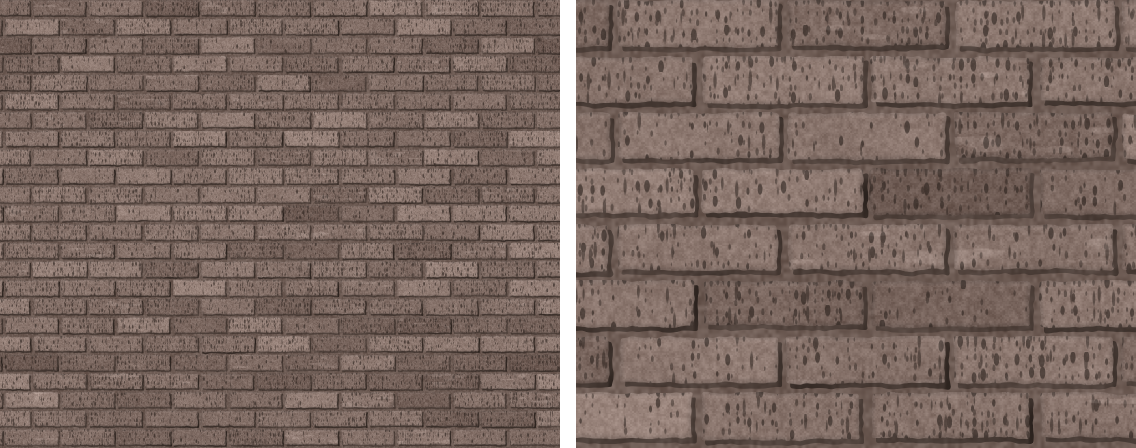
Left: the whole. Right: its middle third, enlarged.
Reproduce this texture procedurally as a Shadertoy shader.

```glsl
// Weathered grey-brown brick wall in running bond with pitted faces and recessed joints.
#define COLUMNS 10.0
#define COURSES 24.0
#define BRICK_LENGTH 3.0           // in course heights
#define BED_JOINT 0.17             // horizontal mortar, in course heights
#define HEAD_JOINT 0.10            // vertical mortar, in course heights
#define SHADOW_OFFSET vec2(0.075, -0.085)
#define PIT_DENSITY 0.30
#define BRICK_DARK vec3(0.445, 0.370, 0.340)
#define BRICK_LIGHT vec3(0.595, 0.512, 0.478)
#define MORTAR vec3(0.430, 0.360, 0.330)
#define SHADOW vec3(0.165, 0.130, 0.112)

float hash(vec2 p) {
    vec3 q = fract(p.xyx * vec3(0.1031, 0.1030, 0.0973));
    q += dot(q, q.yzx + 33.33);
    return fract((q.x + q.y) * q.z);
}

float noise(vec2 p) {
    vec2 i = floor(p), f = fract(p);
    f = f * f * (3.0 - 2.0 * f);
    return mix(mix(hash(i), hash(i + vec2(1, 0)), f.x),
               mix(hash(i + vec2(0, 1)), hash(i + vec2(1, 1)), f.x), f.y);
}

float fbm(vec2 p) {
    float sum = 0.0, gain = 0.5;
    for (int i = 0; i < 4; i++) {
        sum += gain * noise(p);
        p = p * 2.03 + 17.0;
        gain *= 0.5;
    }
    return sum;
}

float boxDistance(vec2 p, vec2 halfSize, float radius) {
    vec2 q = abs(p) - halfSize + radius;
    return length(max(q, 0.0)) + min(max(q.x, q.y), 0.0) - radius;
}

// Coverage of a shape from its signed distance
float cover(float d, float pixel) {
    return clamp(0.5 - d / pixel, 0.0, 1.0);
}

// Scattered pits, slightly taller than wide, one candidate per grid cell
float pits(vec2 p, vec2 grid, float density, float pixel) {
    vec2 g = p * grid, id = floor(g);
    vec2 centre = 0.3 + 0.4 * vec2(hash(id + 3.1), hash(id + 8.7));
    float size = 0.12 + 0.2 * hash(id + 5.3);
    vec2 q = (fract(g) - centre) / vec2(0.8, 1.3);
    float d = (length(q) - size) / grid.x;
    return step(hash(id + 1.9), density) * cover(d, pixel);
}

void mainImage(out vec4 fragColor, in vec2 fragCoord) {
    // One unit is one course height
    vec2 p = fragCoord / iResolution.xy * vec2(COLUMNS * BRICK_LENGTH, COURSES);
    float pixel = COURSES / iResolution.y;

    // Running bond: every other course slides by half a brick
    float course = floor(p.y);
    float slide = 0.24 + 0.5 * BRICK_LENGTH * mod(course, 2.0);
    float x = (p.x - slide) / BRICK_LENGTH;
    vec2 id = vec2(mod(floor(x), COLUMNS), course);
    vec2 local = vec2(fract(x) * BRICK_LENGTH, fract(p.y));

    // Brick outline; the joints lie along its right and lower sides
    float left = 0.06 * hash(id + 11.0);
    float right = BRICK_LENGTH - HEAD_JOINT - 0.08 * hash(id + 23.0);
    float low = BED_JOINT + 0.05 * (hash(id + 31.0) - 0.5);
    float high = 1.0 - 0.03 * hash(id + 37.0);
    vec2 centre = 0.5 * vec2(left + right, low + high);
    vec2 halfSize = 0.5 * vec2(right - left, high - low);
    vec2 q = local - centre;
    float wobble = 0.05 * (noise(p * 3.0) - 0.5) + 0.03 * (noise(p * 9.0) - 0.5);
    float edge = boxDistance(q, halfSize, 0.05) + wobble;
    float shadowEdge = boxDistance(q - SHADOW_OFFSET, halfSize, 0.04) + wobble;

    // Mortar with sandy grain and the shadow thrown by the brick
    float grain = noise(p * vec2(15.0, 12.0)) - 0.5;
    vec3 mortar = MORTAR + 0.10 * grain + 0.08 * (fbm(p * 1.3) - 0.5);
    float headDepth = smoothstep(right - 0.04, right + 0.03, local.x);
    float depth = mix(0.60, 0.80, headDepth) * (0.65 + 0.5 * hash(id + 41.0));
    depth *= 0.7 + 0.6 * noise(p * vec2(1.2, 2.0));
    mortar = mix(mortar, SHADOW, clamp(depth, 0.0, 1.0) * cover(shadowEdge, pixel));

    // Brick face: tone per brick, blotches and fine grain
    float tone = 0.53 + 0.55 * (hash(id + 2.0) + hash(id + 5.0) - 1.0);
    tone -= 0.35 * step(0.94, hash(id + 13.0));
    tone += 0.40 * (fbm(p * vec2(1.1, 1.6) + 40.0) - 0.47);
    vec3 brick = mix(BRICK_DARK, BRICK_LIGHT, clamp(tone, -0.1, 1.05));
    brick += 0.085 * grain + 0.05 * (hash(floor(p * 30.0)) - 0.5);

    // Pits and short vertical drag marks, denser on some bricks
    float rough = PIT_DENSITY * (0.4 + 1.2 * hash(id + 53.0));
    float wear = 0.60 * pits(p, vec2(5.0, 3.6), rough, pixel);
    wear = max(wear, 0.45 * pits(p + 7.3, vec2(8.5, 6.0), rough, pixel));
    wear = max(wear, 0.50 * pits(p + 3.7, vec2(8.0, 2.6), 0.5 * rough, pixel));
    brick = mix(brick, SHADOW, wear);

    // Rare pale scuffs, soft rim and faint light on the upper edge
    float scuff = smoothstep(0.72, 0.85, noise(p * vec2(1.5, 6.0) + 90.0));
    brick += 0.06 * scuff * step(0.85, hash(id + 61.0));
    brick *= 1.0 - 0.12 * smoothstep(-0.10, 0.0, edge);
    brick += 0.035 * smoothstep(high - 0.12, high - 0.04, local.y);

    fragColor = vec4(mix(mortar, brick, cover(edge, pixel)), 1.0);
}
```
